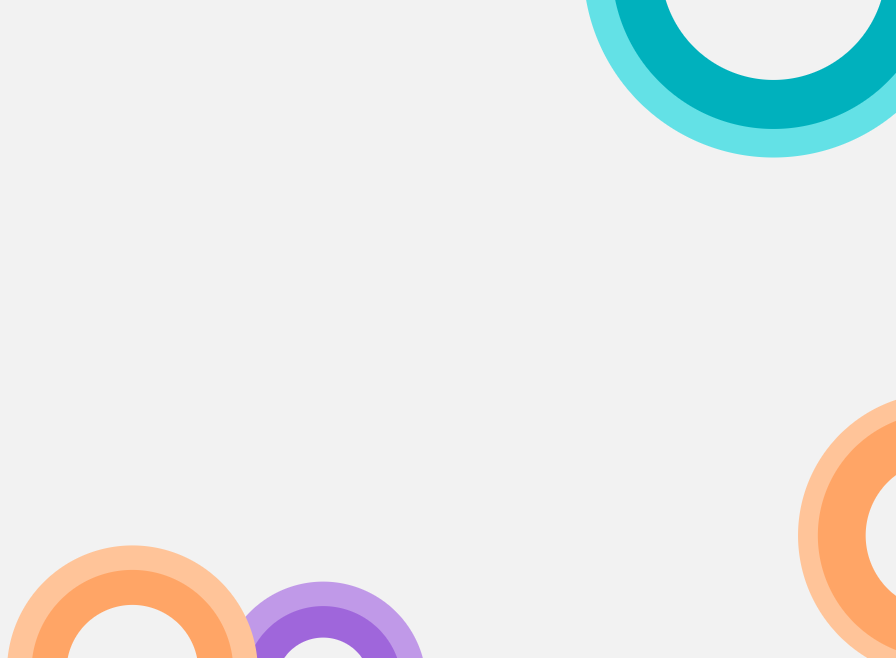
A WebGL 2 fragment shader for this background:

```glsl
#version 300 es
precision highp float;
// Flat pale backdrop with large two-tone rings cropped by the canvas edges.
// Each ring is a signed distance to its centre, cut by three radii: the outer
// rim, the darker band and the hole. Rings are layered from back to front.

uniform vec2 u_resolution;
out vec4 fragColor;

// Palette
const vec3 BACKDROP     = vec3(0.950, 0.950, 0.950);
const vec3 TEAL         = vec3(0.000, 0.694, 0.741);
const vec3 TEAL_LIGHT   = vec3(0.388, 0.882, 0.902);
const vec3 ORANGE       = vec3(1.000, 0.647, 0.400);
const vec3 ORANGE_LIGHT = vec3(1.000, 0.769, 0.600);
const vec3 PURPLE       = vec3(0.624, 0.400, 0.859);
const vec3 PURPLE_LIGHT = vec3(0.753, 0.600, 0.910);

// Centres, in units of canvas height
const vec2 TEAL_CENTRE   = vec2(1.1755, 1.0496);
const vec2 RIGHT_CENTRE  = vec2(1.4300, 0.1862);
const vec2 LEFT_CENTRE   = vec2(0.2012, -0.0195);
const vec2 PURPLE_CENTRE = vec2(0.4911, -0.0408);

// Radii: outer rim, darker band, hole
const vec3 TEAL_RADII   = vec3(0.2890, 0.2456, 0.1711);
const vec3 RIGHT_RADII  = vec3(0.2172, 0.1871, 0.1144);
const vec3 LEFT_RADII   = vec3(0.1906, 0.1534, 0.1002);
const vec3 PURPLE_RADII = vec3(0.1569, 0.1197, 0.0718);

// Paints one ring over the colour below, with edges one pixel soft
vec3 paintRing(vec3 below, vec2 p, vec2 centre, vec3 radii, vec3 rim, vec3 band) {
    float pixel = 1.0 / u_resolution.y;
    vec3 inside = clamp((radii - distance(p, centre)) / pixel + 0.5, 0.0, 1.0);
    vec3 ring = mix(rim, band, inside.y);
    return mix(below, ring, inside.x * (1.0 - inside.z));
}

void main() {
    vec2 p = gl_FragCoord.xy / u_resolution.y;
    vec3 colour = BACKDROP;

    // Upper right corner and right edge
    colour = paintRing(colour, p, TEAL_CENTRE, TEAL_RADII, TEAL_LIGHT, TEAL);
    colour = paintRing(colour, p, RIGHT_CENTRE, RIGHT_RADII, ORANGE_LIGHT, ORANGE);

    // Lower left pair, orange in front of purple
    colour = paintRing(colour, p, PURPLE_CENTRE, PURPLE_RADII, PURPLE_LIGHT, PURPLE);
    colour = paintRing(colour, p, LEFT_CENTRE, LEFT_RADII, ORANGE_LIGHT, ORANGE);

    fragColor = vec4(colour, 1.0);
}
```
